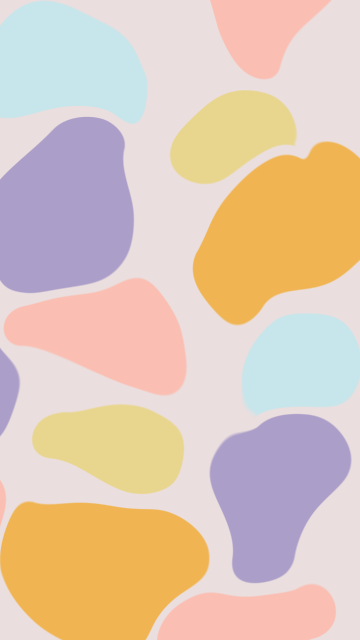
Write a Shadertoy shader that draws this pattern.

```glsl
#define CELL vec2(0.5, 0.3556)  // lattice pitch, canvas width = 1
#define JITTER 0.10             // scatter of the blob centres
#define RADIUS 0.14             // mean blob thickness
#define HALF_LENGTH 0.125       // mean half length of the blob spine
#define TAPER 0.35              // difference between the two ends
#define BEND 1.8                // curvature of the spine
#define GAP 0.012               // half width of the narrowest channel
#define ROUNDING 0.06           // softness of corners beside channels
#define WARP 0.075              // waviness of the outlines
#define WARP_SCALE 3.2
#define EDGE 0.0025             // edge softness
#define SEED 17.0

const vec3 BACKGROUND = vec3(0.92, 0.87, 0.87);

// Blob colour, with relative size in w
const vec4 BLOBS[5] = vec4[5](
    vec4(0.94, 0.71, 0.32, 1.24),   // orange
    vec4(0.67, 0.62, 0.79, 1.08),   // purple
    vec4(0.91, 0.84, 0.56, 0.78),   // yellow
    vec4(0.78, 0.90, 0.92, 0.93),   // pale blue
    vec4(0.98, 0.75, 0.70, 0.97));  // pink

vec3 hash3(vec2 p) {
    vec3 q = fract(p.xyx * vec3(0.1031, 0.1030, 0.0973));
    q += dot(q, q.yxz + 33.33);
    return fract((q.xxy + q.yzz) * q.zyx);
}

vec2 gradient(vec2 cell) {
    float angle = 6.2832 * hash3(cell + SEED).x;
    return vec2(cos(angle), sin(angle));
}

float gradientNoise(vec2 p) {
    vec2 i = floor(p), f = p - i;
    vec2 u = f * f * f * (f * (f * 6.0 - 15.0) + 10.0);
    vec2 e = vec2(1.0, 0.0);
    float low = mix(dot(gradient(i), f), dot(gradient(i + e), f - e), u.x);
    float high = mix(dot(gradient(i + e.yx), f - e.yx),
                     dot(gradient(i + 1.0), f - 1.0), u.x);
    return mix(low, high, u.y);
}

float smoothMax(float a, float b, float k) {
    float h = max(k - abs(a - b), 0.0) / k;
    return max(a, b) + 0.25 * h * h * k;
}

// Bent capsule with one thick and one thin end
float blobDistance(vec2 p, float size, vec3 rnd) {
    float angle = mix(-0.7, 1.4, rnd.x);
    float c = cos(angle), s = sin(angle);
    vec2 q = vec2(c * p.x + s * p.y, c * p.y - s * p.x) / size;
    q.y += BEND * (2.0 * rnd.y - 1.0) * (q.x * q.x - 0.02);
    float along = clamp(q.x / HALF_LENGTH, -1.0, 1.0);
    float swell = along * (1.5 - 0.5 * along * along);
    float taper = TAPER * (rnd.z < 0.4 ? -1.0 : 1.0);
    float radius = RADIUS * (1.0 + taper * swell);
    return size * (length(q - vec2(along * HALF_LENGTH, 0.0)) - radius);
}

void mainImage(out vec4 fragColor, in vec2 fragCoord) {
    vec2 p = fragCoord / iResolution.x;

    // Wavy outlines
    vec2 w = p * WARP_SCALE;
    p += WARP * vec2(gradientNoise(w + 5.3), gradientNoise(w + 41.7));

    // Nearest blob, and a soft distance to all the others
    vec2 base = floor(p / CELL);
    float nearest = 1e3, others = 0.0, falloff = 0.03;
    vec3 color = BACKGROUND;
    for (int j = -2; j <= 2; j++) {
        for (int i = -1; i <= 1; i++) {
            vec2 id = base + vec2(i, j);
            vec4 blob = BLOBS[(int(id.x) + 2 * int(id.y) + 50) % 5];
            vec2 stagger = vec2(0.5, 0.5 + 0.5 * mod(id.x, 2.0));
            vec2 offset = JITTER * (hash3(id + SEED + 60.0).xy - 0.5);
            vec2 center = (id + stagger) * CELL + offset;
            float d = blobDistance(p - center, blob.w, hash3(id + SEED + 20.0));
            others += exp(-max(d, nearest) / falloff);
            if (d < nearest) {
                nearest = d;
                color = blob.rgb;
            }
        }
    }

    // Keep a rounded channel between neighbours
    float second = -falloff * log(max(others, 1e-20));
    float shape = smoothMax(nearest, 0.5 * (nearest - second) + GAP, ROUNDING);

    float soft = max(EDGE, 1.0 / iResolution.x);
    fragColor = vec4(mix(color, BACKGROUND, smoothstep(-soft, soft, shape)), 1.0);
}
```
